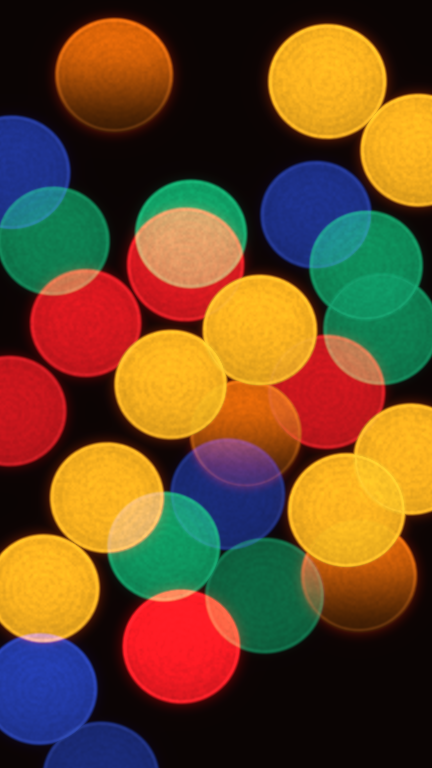
A Shadertoy shader for this background:

```glsl
// Out-of-focus lights: overlapping translucent discs hang on three swaying
// vertical strands over near-black. Each disc has a soft edge, a thin bright
// rim, a faint grain and a warm halo; discs blend between maximum and screen.

float hash(vec2 p) {
    vec3 q = fract(p.xyx * 0.1031);
    q += dot(q, q.yzx + 33.33);
    return fract((q.x + q.y) * q.z);
}

float valueNoise(vec2 p) {
    vec2 cell = floor(p), f = fract(p);
    f = f * f * (3.0 - 2.0 * f);
    return mix(mix(hash(cell), hash(cell + vec2(1, 0)), f.x),
               mix(hash(cell + vec2(0, 1)), hash(cell + vec2(1, 1)), f.x), f.y);
}

// Lamp colour for a pick in 0..1; the thresholds set the share of each hue.
vec3 lampColour(float pick, float level) {
    if (pick < 0.08) return vec3(0.88, 0.40, 0.03);
    if (pick < 0.37) return vec3(1.00, 0.71, 0.12) * mix(0.96, 1.02, level);
    float power = mix(0.65, 1.2, level);
    if (pick < 0.58) return vec3(0.88, 0.09, 0.12) * power;
    if (pick < 0.80) return vec3(0.04, 0.57, 0.36) * power;
    return vec3(0.11, 0.20, 0.58) * power;
}

// Centre of a lamp: strand 0..2 from left to right, step counts downwards.
vec2 lampCentre(int strand, float step_) {
    float s = float(strand);
    vec2 jitter = vec2(hash(vec2(step_, s + 3.0)), hash(vec2(step_ + 17.0, s))) - 0.5;
    float top = vec3(1.60, 1.26, 1.56)[strand];
    float spacing = vec3(0.20, 0.12, 0.14)[strand];
    float sway = 0.12 * cos(2.4 * step_ + 2.0 * s);
    return vec2(0.13 + 0.36 * s + sway, top - spacing * step_) + 0.06 * jitter;
}

// Light from one disc at offset q from its centre.
vec3 discLight(vec2 q, float radius, vec3 colour, float fade, float grain) {
    float r = length(q * vec2(0.985, 1.015));
    float d = r - radius;
    float edge = max(0.004, 0.9 / iResolution.x);
    float mask = 1.0 - smoothstep(-edge, edge, d);

    // Slightly deeper tone toward the edge, then fine rings and grain
    float body = 1.03 - 0.13 * pow(min(r / radius, 1.0), 4.0);
    body += 0.12 * (grain - 0.5) + 0.015 * cos(r * 380.0);
    body *= mix(1.0, smoothstep(-1.1, 0.7, q.y / radius), fade);

    float rim = exp(-pow((d + 0.006) / 0.004, 2.0));
    vec3 surface = colour * body + rim * (0.13 * colour + 0.03);
    vec3 halo = colour * vec3(0.26, 0.10, 0.12) * exp(-max(d, 0.0) * 65.0);
    return mix(halo, surface, mask);
}

void mainImage(out vec4 fragColor, in vec2 fragCoord) {
    vec2 p = fragCoord / iResolution.x;
    float grain = 0.6 * valueNoise(p * 110.0) + 0.4 * valueNoise(p * 190.0 + 41.0);
    vec3 colour = vec3(0.040, 0.014, 0.013);

    for (int i = 0; i < 27; i++) {
        float id = float(i);
        vec2 centre = lampCentre(i % 3, float(i / 3));
        float pick = fract(id * 0.618034);
        float level = hash(vec2(id, 7.0));
        float radius = mix(0.127, 0.137, hash(vec2(id, 29.0)));
        float fade = pick < 0.08 ? 0.75 : 0.15 * level;

        vec3 light = discLight(p - centre, radius, lampColour(pick, level), fade, grain);
        light = clamp(light, 0.0, 1.0);
        vec3 screened = 1.0 - (1.0 - colour) * (1.0 - light);
        colour = mix(max(colour, light), screened, 0.3);
    }
    fragColor = vec4(colour, 1.0);
}
```
